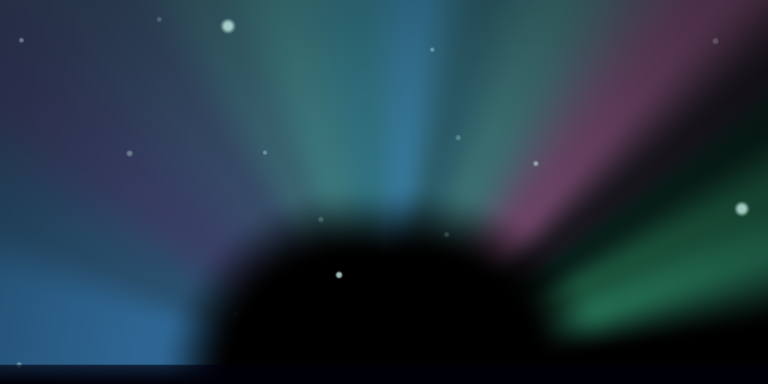
This background is drawn by a Shadertoy shader. Its source:

```glsl
const vec2 RAY_ORIGIN = vec2(1.0, 0.0);
const float GROUND_HEIGHT = 0.05;
const vec3 GROUND_COLOR = vec3(0.0, 0.0, 0.035);
const vec3 STAR_COLOR = vec3(0.78, 0.92, 0.90);
const float STAR_CELL = 0.25;
const float STAR_DENSITY = 0.36;
const float DOME_RADIUS_TOP = 0.32;
const float DOME_RADIUS_SIDE = 0.40;
const float DOME_SOFTNESS = 0.20;
const float OUTER_DIMMING = 0.32;

// Curtain colours around the ray origin, by angle in degrees
const int RAY_COUNT = 16;
const float RAY_ANGLE[RAY_COUNT] = float[](
    8.0, 19.0, 26.0, 34.0, 39.0, 49.0, 66.0, 76.0,
    85.0, 94.0, 105.0, 115.0, 125.0, 142.0, 156.0, 166.0);
const vec3 RAY_COLOR[RAY_COUNT] = vec3[](
    vec3(0.00, 0.00, 0.00), vec3(0.13, 0.41, 0.31),
    vec3(0.10, 0.32, 0.23), vec3(0.03, 0.12, 0.10),
    vec3(0.10, 0.09, 0.12), vec3(0.41, 0.26, 0.39),
    vec3(0.23, 0.43, 0.44), vec3(0.17, 0.36, 0.41),
    vec3(0.21, 0.46, 0.59), vec3(0.19, 0.44, 0.50),
    vec3(0.23, 0.46, 0.48), vec3(0.22, 0.38, 0.43),
    vec3(0.21, 0.29, 0.40), vec3(0.22, 0.25, 0.40),
    vec3(0.16, 0.31, 0.43), vec3(0.18, 0.40, 0.58));

// Large stars: position and radius
const int BEACON_COUNT = 3;
const vec3 BEACON[BEACON_COUNT] = vec3[](
    vec3(0.594, 0.932, 0.023),
    vec3(1.932, 0.456, 0.023),
    vec3(0.883, 0.284, 0.012));

vec3 hash3(vec2 cell) {
    vec3 q = vec3(dot(cell, vec2(127.1, 311.7)),
                  dot(cell, vec2(269.5, 183.3)),
                  dot(cell, vec2(419.2, 371.9)));
    return fract(sin(q) * 43758.55);
}

float softDisc(vec2 offset, float radius) {
    return 1.0 - smoothstep(0.3 * radius, radius, length(offset));
}

vec3 rayColor(float angle) {
    vec3 color = RAY_COLOR[0];
    for (int i = 1; i < RAY_COUNT; i++) {
        float blend = smoothstep(RAY_ANGLE[i - 1], RAY_ANGLE[i], angle);
        color = mix(color, RAY_COLOR[i], blend);
    }
    return color;
}

// One small star at most in each cell
float scatteredStars(vec2 p) {
    vec2 cell = floor(p / STAR_CELL);
    vec3 rnd = hash3(cell);
    vec3 look = hash3(cell + 57.0);
    vec2 center = (cell + 0.2 + 0.6 * rnd.xy) * STAR_CELL;
    float brightness = mix(0.2, 0.75, look.x * look.x);
    float radius = mix(0.008, 0.011, look.y);
    return step(rnd.z, STAR_DENSITY) * brightness * softDisc(p - center, radius);
}

void mainImage(out vec4 fragColor, in vec2 fragCoord) {
    vec2 p = fragCoord / iResolution.y;
    p.x += 1.0 - 0.5 * iResolution.x / iResolution.y;
    vec2 d = p - RAY_ORIGIN;
    float r = max(length(d), 0.0001);

    // Aurora rays, cut by the dark dome and dimmed outward
    float domeRadius = mix(DOME_RADIUS_TOP, DOME_RADIUS_SIDE, abs(d.x) / r);
    float visible = smoothstep(domeRadius, domeRadius + DOME_SOFTNESS, r);
    float dimming = 1.0 - OUTER_DIMMING * smoothstep(0.5, 1.45, r);
    vec3 color = rayColor(degrees(atan(d.y, d.x))) * visible * dimming;

    // Stars
    color = mix(color, STAR_COLOR, scatteredStars(p) * visible);
    for (int i = 0; i < BEACON_COUNT; i++) {
        float glow = softDisc(p - BEACON[i].xy, BEACON[i].z);
        color = mix(color, STAR_COLOR, 0.8 * glow);
    }

    // Ground strip with a faint reflection
    float pixel = 1.0 / iResolution.y;
    float ground = 1.0 - smoothstep(GROUND_HEIGHT - pixel, GROUND_HEIGHT + pixel, p.y);
    float reflection = 0.35 * clamp(p.y / GROUND_HEIGHT, 0.0, 1.0);
    color = mix(color, GROUND_COLOR + color * reflection, ground);

    fragColor = vec4(color, 1.0);
}
```
